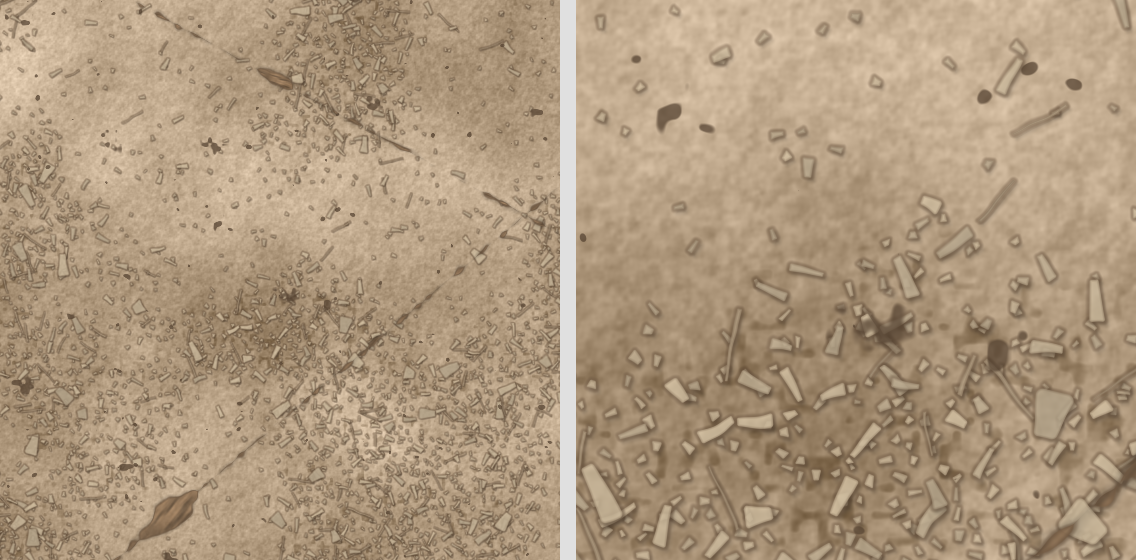
Left, the full canvas; right, a detail of the centre.
Write a Shadertoy shader that draws this texture.

```glsl
// Dry sandy ground littered with pale wood chips, straw, dark crumbs and withered leaves.
// Layered value noise makes the mottled soil; jittered grids scatter rotated, outlined
// chips whose density follows a slow noise field, so the litter gathers in drifts.

#define SAND vec3(0.735, 0.645, 0.535)
#define CHIP vec3(0.800, 0.730, 0.615)
#define UMBER vec3(0.400, 0.315, 0.235)
#define LEAF vec3(0.520, 0.415, 0.310)
#define MOTTLE 0.34
#define GRAIN 0.10
#define RELIEF 0.30
#define OUTLINE 0.0016
#define LITTER 1.0
#define SHADOW_SHIFT vec2(0.0016, -0.0022)

// Integer hash: three values from 0 to 1 for each cell and seed
vec3 hash3(vec2 cell, float seed) {
    uvec3 v = uvec3(ivec3(vec3(cell, seed)));
    v = v * 1664525u + 1013904223u;
    v.x += v.y * v.z; v.y += v.z * v.x; v.z += v.x * v.y;
    v ^= v >> 16u;
    v.x += v.y * v.z; v.y += v.z * v.x; v.z += v.x * v.y;
    return vec3((v >> 8u) & 0xffffu) / 65535.0;
}

float noise(vec2 p) {
    vec2 i = floor(p), f = fract(p);
    f = f * f * (3.0 - 2.0 * f);
    float low = mix(hash3(i, 0.0).x, hash3(i + vec2(1, 0), 0.0).x, f.x);
    float high = mix(hash3(i + vec2(0, 1), 0.0).x, hash3(i + vec2(1, 1), 0.0).x, f.x);
    return mix(low, high, f.y);
}

float fbm(vec2 p) {
    float sum = 0.0, gain = 0.53;
    for (int i = 0; i < 4; i++) {
        sum += gain * noise(p);
        p = mat2(1.6, 1.2, -1.2, 1.6) * p + 17.3;
        gain *= 0.5;
    }
    return sum;
}

vec2 rotate(vec2 p, float angle) {
    float c = cos(angle), s = sin(angle);
    return vec2(c * p.x + s * p.y, c * p.y - s * p.x);
}

// 1 inside, 0 outside, with an edge of the given softness
float cover(float dist, float soft) { return 1.0 - smoothstep(-soft, soft, dist); }

float roundedBox(vec2 p, vec2 size) {
    float radius = 0.4 * min(size.x, size.y);
    vec2 q = abs(p) - size + radius;
    return length(max(q, 0.0)) + min(max(q.x, q.y), 0.0) - radius;
}

// How much litter gathers around a point
float drift(vec2 p) {
    float n = 0.65 * noise(p * 5.0 + 41.0) + 0.35 * noise(p * 13.0 + 7.0);
    return LITTER * mix(0.10, 1.0, smoothstep(0.38, 0.72, n));
}

// One layer of chips; darkness 0 is pale wood, 1 is umber
void scatterChips(inout vec3 col, vec2 p, float cells, float share, vec2 halfSize,
                  float darkness, float seed, float px) {
    for (int k = 0; k < 9; k++) {
        vec2 id = floor(p * cells) + vec2(k % 3 - 1, k / 3 - 1);
        vec3 place = hash3(id, seed), form = hash3(id, seed + 1.0);
        vec2 center = (id + place.xy) / cells;
        if (place.z > share * drift(center)) continue;
        float angle = 6.2832 * form.x;
        vec2 size = halfSize * mix(vec2(0.4), vec2(1.0), form.yz);
        vec2 local = rotate(p - center, angle);
        size.y *= 1.0 - 0.3 * clamp(local.x / size.x, -1.0, 1.0);
        float dist = roundedBox(local, size);
        float shade = roundedBox(rotate(p - center - SHADOW_SHIFT, angle), size);
        col *= 1.0 - 0.20 * cover(shade, 0.0025);
        float rim = 1.0 - smoothstep(0.0, OUTLINE + px, abs(dist - 0.0005));
        vec3 face = mix(CHIP, UMBER, darkness) * (0.90 + 0.16 * fract(form.x * 37.0));
        col = mix(col, face, 0.80 * cover(dist, 0.7 * px));
        col = mix(col, UMBER, 0.42 * rim);
    }
}

// Ragged dark crumbs of bark and soil
void scatterCrumbs(inout vec3 col, vec2 p, float cells, float share, float radius,
                   float ragged, float seed) {
    for (int k = 0; k < 9; k++) {
        vec2 id = floor(p * cells) + vec2(k % 3 - 1, k / 3 - 1);
        vec3 place = hash3(id, seed), form = hash3(id, seed + 1.0);
        if (place.z > share) continue;
        vec2 local = rotate(p - (id + place.xy) / cells, 6.2832 * form.x);
        float size = radius * mix(0.35, 1.0, form.y);
        float dist = length(local * vec2(1.0, 1.5)) - size + ragged * size;
        col = mix(col, UMBER * 0.85, 0.75 * cover(dist, 0.3 * size));
    }
}

// Two withered, folded leaves
void drawLeaves(inout vec3 col, vec2 p, float px) {
    for (int i = 0; i < 2; i++) {
        float k = float(i), len = mix(0.082, 0.040, k);
        vec2 local = rotate(p - mix(vec2(0.29, 0.07), vec2(0.49, 0.86), k), mix(0.7, -0.5, k));
        float u = local.x / len;
        float width = len * 0.50 * max(1.0 - u * u, 0.0) * (0.55 + 0.45 * u) - 0.002;
        float dist = abs(local.y) - width + 0.014 * (noise(p * 60.0) - 0.5);
        float fold = noise(vec2(u * 3.0, local.y / len * 17.0 - u * 3.0));
        vec3 face = LEAF * (0.72 + 0.55 * fold);
        col *= 1.0 - 0.22 * cover(dist - 0.003, 0.005);
        col = mix(col, face, 0.88 * cover(dist, px));
        col = mix(col, UMBER, 0.5 * (1.0 - smoothstep(0.0, 0.003, abs(dist))));
    }
}

void mainImage(out vec4 fragColor, in vec2 fragCoord) {
    vec2 p = fragCoord / iResolution.y;
    float px = 1.0 / iResolution.y;

    // Soil: broad mottling, embossed roughness, fine grain and pits
    float rough = fbm(p * 55.0) - fbm((p + vec2(-0.0016, 0.0016)) * 55.0);
    float fine = 0.5 * noise(p * 150.0) + 0.5 * noise(p * 270.0 + 9.0) - 0.5;
    float pits = smoothstep(0.68, 0.95, noise(p * 125.0 + 31.0)) * drift(p);
    vec3 col = SAND + MOTTLE * (fbm(p * 4.5 + 3.0) - 0.5) + RELIEF * rough + GRAIN * fine;
    col -= 0.13 * pits + 0.025 * drift(p);

    // Litter, from the smallest bits to the largest
    vec2 wobble = vec2(noise(p * 70.0), noise(p * 70.0 + 50.0)) - 0.5;
    vec2 q = p + 0.0028 * wobble;
    scatterChips(col, q, 85.0, 0.55, vec2(0.0042, 0.0026), 0.05, 10.0, px);
    scatterChips(col, q, 24.0, 0.40, vec2(0.0240, 0.0013), 0.30, 20.0, px);
    scatterChips(col, q, 38.0, 0.55, vec2(0.0125, 0.0038), 0.00, 30.0, px);
    scatterChips(col, q, 17.0, 0.30, vec2(0.0200, 0.0100), 0.02, 40.0, px);
    float ragged = 2.2 * (noise(p * 120.0) - 0.4);
    scatterCrumbs(col, p, 34.0, 0.10, 0.0045, ragged, 50.0);
    scatterCrumbs(col, p, 7.0, 0.28, 0.0170, ragged, 60.0);
    drawLeaves(col, q, px);

    // A light film of grain binds the layers
    col += 0.35 * GRAIN * fine;
    fragColor = vec4(clamp(col, 0.0, 1.0), 1.0);
}
```
